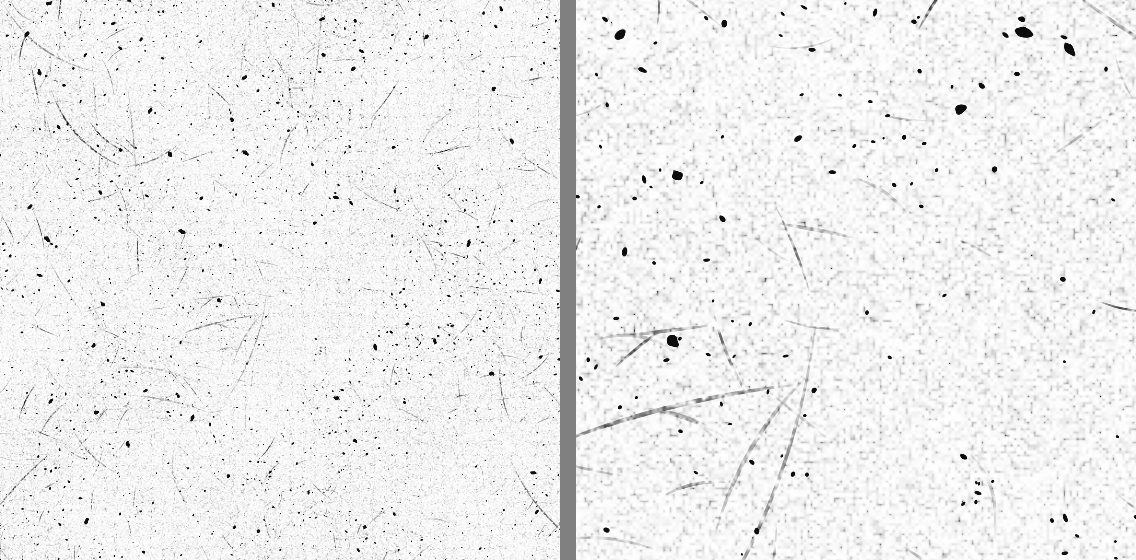
Left, the full canvas; right, a detail of the centre.
Give the GLSL for this texture, as a Shadertoy shader.

```glsl
vec3 hash3(vec2 p) {
    vec3 q = fract(p.xyx * vec3(.1031, .1030, .0973));
    q += dot(q, q.yxz + 33.33);
    return fract((q.xxy + q.yzz) * q.zyx);
}

float valueNoise(vec2 p) {
    vec2 i = floor(p), f = fract(p);
    f = f * f * (3. - 2. * f);
    return mix(mix(hash3(i).x, hash3(i + vec2(1, 0)).x, f.x),
               mix(hash3(i + vec2(0, 1)).x, hash3(i + vec2(1, 1)).x, f.x), f.y);
}

vec2 rotate(vec2 p, float a) {
    return vec2(cos(a) * p.x + sin(a) * p.y, cos(a) * p.y - sin(a) * p.x);
}

// Broad patches of heavier and lighter wear, 0 to 1
float wear(vec2 p) {
    float s = sin(p.x * 11. + 2. * sin(p.y * 8. + 1.)) + sin(p.y * 13. - 2. * sin(p.x * 9.));
    return clamp(.5 + .16 * s + .12 * sin(p.x * 27. + p.y * 21. + s), 0., 1.);
}

// Slowly turning direction of the scratches
float flowAngle(vec2 p) {
    return .5 + .8 * sin(p.x * 5. + sin(p.y * 4.)) - .7 * sin(p.y * 6. - p.x * 2.);
}

// One bent, tapering scratch in some of the cells
float scratches(vec2 p, float cells, float chance, float halfWidth, float px) {
    float ink = 0.;
    for (int y = -1; y <= 1; y++)
    for (int x = -1; x <= 1; x++) {
        vec2 id = floor(p * cells) + vec2(x, y);
        vec3 place = hash3(id + cells * 7.), form = hash3(id + cells * 13. + 50.);
        vec2 center = (id + place.xy) / cells;
        if (place.z > chance * (.3 + 1.4 * wear(center))) continue;
        float turn = (form.x - .5) * 1.5 + step(.8, form.y) * 1.5;
        vec2 q = rotate(p - center, flowAngle(center) + turn);
        q.y += (form.z - .5) * cells * .8 * q.x * q.x;
        float along = abs(q.x) * cells / mix(.25, .8, form.y);
        float taper = max(0., 1. - along * along);
        float w = halfWidth * (.4 + .6 * taper) * mix(.6, 1.2, form.z);
        float line = 1. - smoothstep(w - px * .5, w + px * .5, abs(q.y));
        ink = max(ink, line * sqrt(taper) * mix(.3, 1., form.x * form.x));
    }
    return ink;
}

// Small dark chips, uneven in outline and gathered where wear is high
float specks(vec2 p, float cells, float chance, float largest, float px) {
    float ink = 0.;
    for (int y = -1; y <= 1; y++)
    for (int x = -1; x <= 1; x++) {
        vec2 id = floor(p * cells) + vec2(x, y);
        vec3 place = hash3(id + cells * 3.), form = hash3(id + cells * 5. + 90.);
        vec2 center = (id + place.xy) / cells;
        float density = wear(center.yx + .37);
        if (place.z > chance * (.2 + 3. * density * density)) continue;
        vec2 q = rotate(p - center, form.x * 6.28) * vec2(mix(.55, 1., form.z), 1.15);
        float radius = mix(.0009, largest, pow(form.y, 3.));
        radius *= .7 + .6 * valueNoise(p * 330.);
        ink = max(ink, 1. - smoothstep(radius - px * .5, radius + px * .5, length(q)));
    }
    return ink;
}

void mainImage(out vec4 fragColor, in vec2 fragCoord) {
    vec2 p = fragCoord / iResolution.y;
    float px = 1. / iResolution.y;
    float worn = wear(p);

    // Faint brushed strokes: diagonal at the upper left, a weave elsewhere
    vec2 d = rotate(p, .65);
    float diagonal = valueNoise(d * vec2(28., 230.) + 40.);
    float weave = max(valueNoise(p * vec2(220., 22.)), valueNoise(p * vec2(20., 220.) + 70.));
    vec2 corner = p - vec2(.17, .82);
    float brushed = mix(weave * .8, diagonal, exp(-9. * dot(corner, corner)));

    // Powdery grain with a long dark tail
    float grain = valueNoise(p * 512. - .5);
    float e = -log(max(grain, .002));
    float density = .5 + .45 * worn + .5 * brushed * brushed;
    float ink = (.045 * e + .019 * e * e) * density;

    // Scratches broken up by the grain
    float marks = scratches(p, 7., .22, .0014, px);
    marks = max(marks, scratches(p, 14., .3, .0012, px));
    marks = max(marks, .8 * scratches(p, 27., .32, .0009, px));
    float broken = smoothstep(.1, .75, valueNoise(p * 300. + 20.) * .6 + (1. - grain) * .4);
    ink += marks * broken * .85;

    // Chips of two sizes
    float chips = max(specks(p, 44., .17, .0043, px), specks(p, 95., .11, .0021, px));
    ink = max(ink, chips * .95);

    fragColor = vec4(vec3(clamp(1. - ink, .02, 1.)), 1.);
}
```
